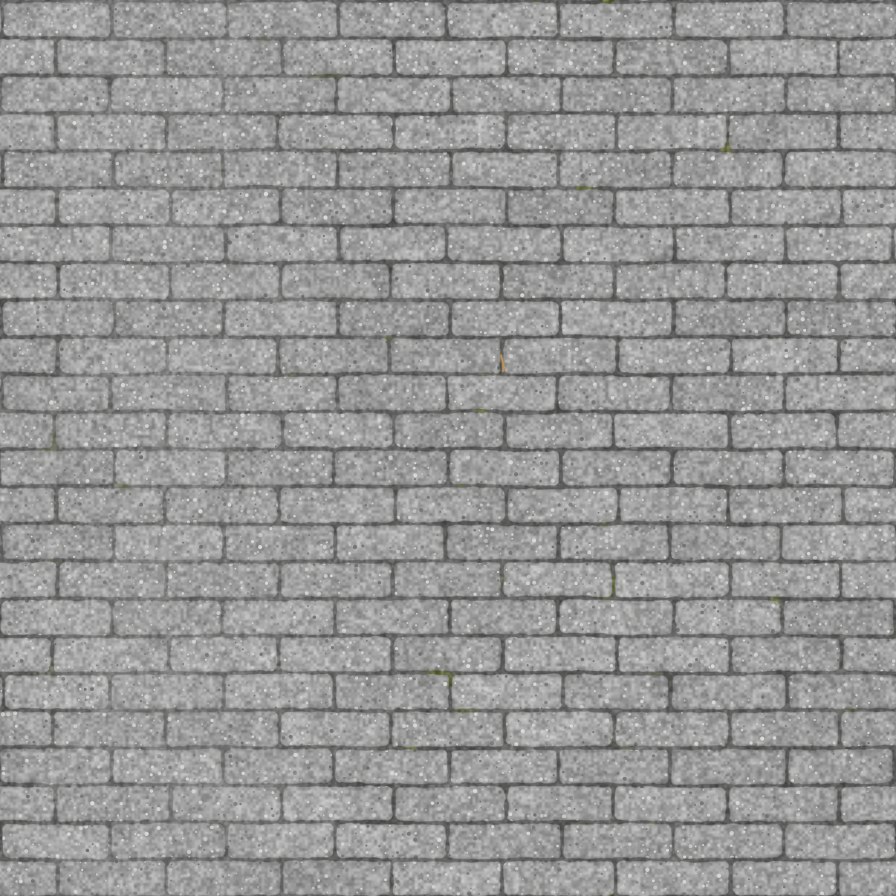
A WebGL 1 fragment shader for this texture:

```glsl
precision highp float;
// Weathered grey concrete pavers in running bond, 8 across and 24 down.
// Each paver is a wobbly rounded box with jittered ends; layered periodic
// value noise gives the grain, and hashed cells scatter the stone chips.

uniform vec2 u_resolution;

const vec2 GRID = vec2(8.0, 24.0);       // pavers across and down
const float ROW_SHIFT = 0.03;            // vertical phase, in rows
const float END_JITTER = 0.055;          // joint drift, in paver lengths
const float JOINT_HALF = 0.0020;         // half joint width
const float CORNER = 0.0065;             // corner radius
const float WOBBLE = 0.0026;             // edge roughness
const float TONE_SPREAD = 0.045;         // paver to paver brightness
const float CHIP_CELLS = 150.0;          // chip cells across the canvas
const float CHIP_SHARE = 0.20;           // cells that hold a pale chip
const float PIT_SHARE = 0.10;            // cells that hold a dark chip

const vec3 STONE = vec3(0.632, 0.632, 0.630);
const vec3 JOINT = vec3(0.355, 0.355, 0.350);
const vec3 PALE_CHIP = vec3(0.86, 0.86, 0.85);
const vec3 DARK_CHIP = vec3(0.44, 0.44, 0.44);
const vec3 MOSS = vec3(0.39, 0.41, 0.24);
const vec3 STRAW = vec3(0.74, 0.58, 0.35);
const vec2 STRAW_TOP = vec2(0.5590, 0.6030);
const vec2 STRAW_END = vec2(0.5615, 0.5860);

float hash(vec2 p) {
  vec3 q = fract(p.xyx * vec3(0.1031, 0.1030, 0.0973));
  q += dot(q, q.yzx + 33.33);
  return fract((q.x + q.y) * q.z);
}

// Value noise over the unit square that repeats at its borders.
float noise(vec2 uv, float cells) {
  vec2 p = uv * cells;
  vec2 i = floor(p);
  vec2 f = fract(p);
  f = f * f * (3.0 - 2.0 * f);
  vec2 a = mod(i, cells);
  vec2 b = mod(i + 1.0, cells);
  float seed = cells * 1.37;
  return mix(mix(hash(a + seed), hash(vec2(b.x, a.y) + seed), f.x),
             mix(hash(vec2(a.x, b.y) + seed), hash(b + seed), f.x), f.y);
}

// Position of the k-th upright joint of a row, in paver lengths.
float jointAt(float k, float row) {
  return k + END_JITTER * (hash(vec2(mod(k, GRID.x), row) + 5.7) - 0.5);
}

float roundedBox(vec2 p, vec2 halfSize, float radius) {
  vec2 q = abs(p) - halfSize + radius;
  return length(max(q, 0.0)) + min(max(q.x, q.y), 0.0) - radius;
}

float segment(vec2 p, vec2 a, vec2 b) {
  vec2 ab = b - a;
  return length(p - a - ab * clamp(dot(p - a, ab) / dot(ab, ab), 0.0, 1.0));
}

void main() {
  vec2 uv = gl_FragCoord.xy / u_resolution;
  float pixel = 1.0 / min(u_resolution.x, u_resolution.y);

  // Find the row and paver; alternate rows shift by half a length.
  vec2 bent = uv + 0.0022 * (vec2(noise(uv, 13.0), noise(uv, 17.0)) - 0.5);
  float rowPos = bent.y * GRID.y + ROW_SHIFT;
  float row = mod(floor(rowPos), GRID.y);
  float along = bent.x * GRID.x + 0.5 * (1.0 - mod(row, 2.0));
  float k = floor(along);
  k += step(jointAt(k + 1.0, row), along) - step(along, jointAt(k, row));
  float left = jointAt(k, row);
  float right = jointAt(k + 1.0, row);
  vec2 id = vec2(mod(k, GRID.x), row);

  // Signed distance to the rough paver edge, negative inside.
  vec2 local = vec2(along - 0.5 * (left + right), fract(rowPos) - 0.5) / GRID;
  vec2 halfSize = 0.5 * vec2(right - left, 1.0) / GRID - JOINT_HALF;
  float radius = CORNER * mix(0.5, 1.2, hash(id + 31.0));
  float edge = roundedBox(local, halfSize, radius);
  edge += WOBBLE * (0.6 * noise(uv, 110.0) + 0.4 * noise(uv, 230.0) - 0.5);

  // Paver face: own tone, broad stains and fine grain.
  float tone = TONE_SPREAD * (hash(id + 11.0) - 0.5);
  tone += 0.035 * (noise(uv, 9.0) - 0.5) + 0.04 * (noise(uv, 45.0) - 0.5);
  float grain = 0.13 * (noise(uv, 170.0) - 0.5) + 0.17 * (noise(uv, 310.0) - 0.5);
  vec3 color = STONE + tone + grain;

  // Stone chips, one candidate per cell, kept inside its cell.
  vec2 cell = floor(uv * CHIP_CELLS);
  float kind = hash(cell + 71.0);
  float chipSize = mix(0.14, 0.36, pow(hash(cell + 83.0), 2.0));
  vec2 jitter = vec2(hash(cell + 97.0), hash(cell + 113.0));
  vec2 center = mix(vec2(chipSize), vec2(1.0 - chipSize), jitter);
  float chipDist = length(fract(uv * CHIP_CELLS) - center) - chipSize;
  float blur = 0.7 * pixel * CHIP_CELLS;
  float chip = 1.0 - smoothstep(-blur, blur, chipDist);
  float strength = mix(0.35, 1.0, hash(cell + 131.0));
  color = mix(color, PALE_CHIP, chip * strength * step(kind, CHIP_SHARE));
  color = mix(color, DARK_CHIP, chip * strength * step(1.0 - PIT_SHARE, kind));

  // Sand joints, paler towards the left and worn in patches.
  float leftFade = smoothstep(0.02, 0.12, uv.x) * (1.0 - smoothstep(0.22, 0.42, uv.x));
  float depth = (1.0 - 0.35 * leftFade) * mix(0.72, 1.08, noise(uv, 24.0));
  color -= 0.06 * depth * smoothstep(-0.0045, 0.0, edge);
  float soft = max(pixel * 0.7, 0.0011);
  float gap = smoothstep(-soft, soft, edge);
  vec3 fill = JOINT + 0.8 * grain;
  float moss = smoothstep(0.83, 0.95, noise(uv, 37.0)) * smoothstep(0.45, 0.7, noise(uv, 21.0));
  fill = mix(fill, MOSS + grain, moss);
  color = mix(color, fill, clamp(gap * depth, 0.0, 1.0));

  // A single dry straw lying in a joint.
  float bow = 0.0012 * sin((uv.y - STRAW_END.y) * 180.0);
  float straw = segment(uv - vec2(bow, 0.0), STRAW_TOP, STRAW_END) - 0.0013;
  color = mix(color, STRAW, 1.0 - smoothstep(-pixel, pixel, straw));

  gl_FragColor = vec4(clamp(color, 0.0, 1.0), 1.0);
}
```
